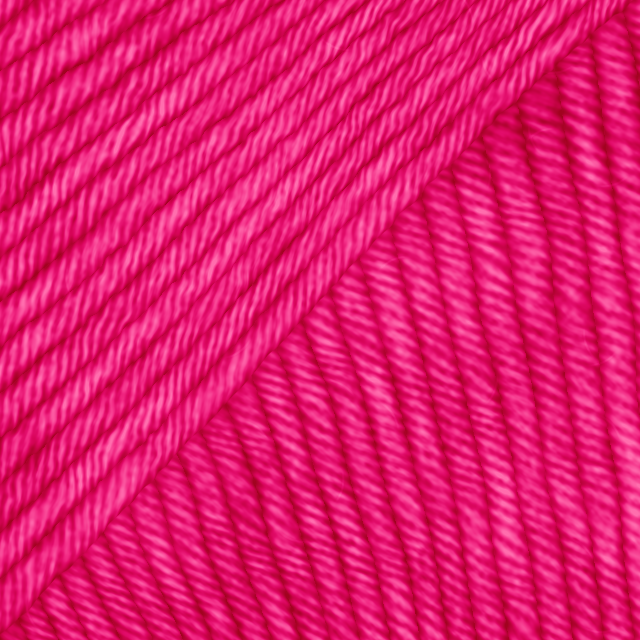
A WebGL 1 fragment shader for this texture:

```glsl
precision highp float;
uniform vec2 u_resolution;

float hash(vec2 p) {
  return fract(sin(dot(p, vec2(127.1, 311.7))) * 43758.5453);
}

float noise(vec2 p) {
  vec2 i = floor(p), f = fract(p);
  f = f * f * (3.0 - 2.0 * f);
  return mix(mix(hash(i), hash(i + vec2(1.0, 0.0)), f.x),
             mix(hash(i + vec2(0.0, 1.0)), hash(i + 1.0), f.x), f.y);
}

// Brightness of one twisted strand: across runs -1..1, turns counts plies along it
float yarn(float across, float turns, float id, float twist) {
  turns += hash(vec2(id, 3.7)) * 9.0;
  turns += 1.1 * noise(vec2(turns * 0.35, id * 5.3));
  float phase = turns - twist * across * (1.0 + 0.12 * across * across);
  float ply = 0.5 + 0.5 * cos(6.2832 * phase);
  float a = abs(across) * (1.08 - 0.16 * ply);
  float body = clamp(1.0 - pow(a, 2.6), 0.0, 1.0);
  float fibre = 0.6 * noise(vec2(phase * 1.9, across * 2.2 + id * 17.0))
              + 0.4 * noise(vec2(phase * 4.5, across * 3.5 + id * 31.0));
  float strength = 0.2 + 0.26 * noise(vec2(turns * 0.4, id * 7.1));
  float detail = strength * (ply - 0.5) + 0.4 * (fibre - 0.5);
  float groove = 0.02 + 0.18 * noise(vec2(turns * 0.3, across + id * 2.0));
  return groove + body * (0.52 + detail + 0.06 * (hash(vec2(id, 8.2)) - 0.5));
}

// Lower edge of the upper layer of strands
float layerEdge(float x) {
  return x + 0.005 + 0.035 * sin(3.1416 * x * x);
}

// Strands bow over and crowd together toward the upper right; the first is widest
float upperLayer(vec2 p, float height) {
  float row = height / (0.072 - 0.018 * p.x);
  row *= 1.0 + 0.07 * p.x * p.x * row;
  row -= 0.2 * smoothstep(0.0, 1.6, row);
  row += 0.2 * (noise(p * 7.0) - 0.5) * smoothstep(0.0, 1.0, row);
  float across = fract(row) * 2.0 - 1.0;
  float turns = dot(p, vec2(0.74, 0.67)) / 0.025;
  return yarn(across, turns, floor(row), 1.25) + 0.03 + 0.03 * across;
}

// Strands fan out and bend as they run up beneath the edge
float lowerLayer(vec2 p, float height) {
  float column = (p.x + 0.5 * p.y + 0.06 * p.y * p.y) / (1.0 + 0.42 * p.y) / 0.047;
  column += 0.25 * (noise(p * 8.0 + 20.0) - 0.5);
  float across = 1.0 - 2.0 * fract(column);
  float turns = dot(p, vec2(-0.25, 0.97)) / 0.023;
  float tone = yarn(across, turns, floor(column) + 50.0, 0.85);
  return (tone - 0.01) * (1.0 - 0.4 * exp(min(height, 0.0) / 0.018));
}

// Fine loose hairs, each a short bent line
float looseHairs(vec2 p, float pixel) {
  float sum = 0.0;
  for (int i = 0; i < 24; i++) {
    float k = float(i);
    vec2 q = p - vec2(hash(vec2(k, 1.3)), hash(vec2(k, 2.9)));
    float angle = 6.2832 * hash(vec2(k, 4.1));
    q = mat2(cos(angle), -sin(angle), sin(angle), cos(angle)) * q;
    float dist = abs(q.y - 9.0 * q.x * q.x);
    sum += (1.0 - smoothstep(0.0004, 0.0012 + pixel, dist))
         * (1.0 - smoothstep(0.012, 0.03, abs(q.x)));
  }
  return min(sum, 1.0);
}

vec3 dye(float tone) {
  vec3 deep = vec3(0.63, 0.01, 0.12);
  vec3 crimson = vec3(0.84, 0.015, 0.34);
  vec3 magenta = vec3(0.89, 0.05, 0.42);
  vec3 rose = vec3(0.95, 0.17, 0.52);
  vec3 pink = vec3(1.0, 0.43, 0.68);
  vec3 color = mix(deep, crimson, clamp(tone / 0.37, 0.0, 1.0));
  color = mix(color, magenta, clamp((tone - 0.37) / 0.13, 0.0, 1.0));
  color = mix(color, rose, clamp((tone - 0.5) / 0.15, 0.0, 1.0));
  return mix(color, pink, clamp((tone - 0.65) / 0.32, 0.0, 1.0));
}

void main() {
  vec2 p = gl_FragCoord.xy / u_resolution;
  float pixel = 1.0 / min(u_resolution.x, u_resolution.y);
  float height = p.y - layerEdge(p.x) + 0.008 * (noise(p * 45.0) - 0.5);

  float cover = smoothstep(-pixel, pixel, height);
  float tone = mix(lowerLayer(p, height), upperLayer(p, max(height, 0.0)), cover);

  // Uneven light and fuzz
  tone += 0.14 * (noise(p * 5.0 + 4.0) - 0.5) + 0.16 * (noise(p * 120.0) - 0.5);
  tone += 0.08 * looseHairs(p, pixel);
  gl_FragColor = vec4(dye(tone + 0.01), 1.0);
}
```
